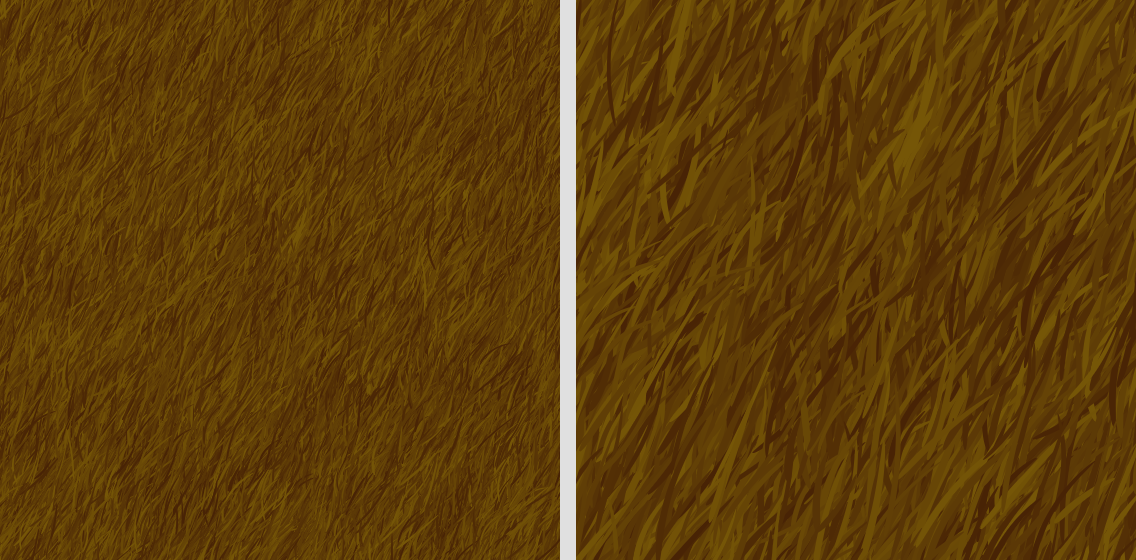
Left: the whole. Right: its middle third, enlarged.
Reproduce this texture procedurally as a WebGL 2 fragment shader.

```glsl
#version 300 es
precision highp float;
// Dense brown and olive fur: thin curved strands overlapping in many layers.

uniform vec2 u_resolution;
out vec4 fragColor;

const int LAYERS = 52;
const float FUR_ANGLE = 1.13;             // main direction of growth, radians
const vec2 CELL = vec2(0.040, 0.051);     // grid cell: across, along the fur
const vec3 UNDERCOAT = vec3(0.385, 0.252, 0.02);
const vec3 DARK_HAIR = vec3(0.282, 0.136, 0.02);
const vec3 LIGHT_HAIR = vec3(0.460, 0.339, 0.026);

float hash(vec2 p) {
    return fract(sin(dot(p, vec2(127.1, 311.7))) * 43758.5453);
}

vec4 hash4(vec2 p) {
    float wave = sin(dot(p, vec2(127.1, 311.7)));
    return fract(wave * vec4(43758.5453, 22578.1459, 19642.349, 35791.273));
}

float valueNoise(vec2 p) {
    vec2 i = floor(p), f = fract(p);
    f = f * f * (3.0 - 2.0 * f);
    float low = mix(hash(i), hash(i + vec2(1.0, 0.0)), f.x);
    float high = mix(hash(i + vec2(0.0, 1.0)), hash(i + vec2(1.0, 1.0)), f.x);
    return mix(low, high, f.y);
}

// x runs across the direction of growth, y along it
vec2 toFurSpace(vec2 p, float angle) {
    float c = cos(angle), s = sin(angle);
    return vec2(s * p.x - c * p.y, c * p.x + s * p.y);
}

// Coverage of a parabolic strand centred at the origin
float strand(vec2 p, float lean, float curl, float halfLength, float halfWidth, float pixel) {
    float c = cos(lean), s = sin(lean);
    vec2 q = vec2(c * p.x - s * p.y, s * p.x + c * p.y);
    float along = q.y / halfLength;
    float slope = 2.0 * curl * along;
    float offset = abs(q.x - curl * along * q.y) * inversesqrt(1.0 + slope * slope);
    float square = along * along;
    float taper = sqrt(max(1.0 - square * square, 0.0)) * (1.0 - 0.3 * along);
    float inside = step(square, 1.0);
    return inside * clamp(0.5 + (halfWidth * taper - offset) / pixel, 0.0, 1.0);
}

// Spread of hair tones, with soft darker and lighter patches
vec3 hairColor(vec2 root, float main, float extra, float contrast) {
    float patchTone = valueNoise(root * 13.0 + 5.0) - 0.5;
    float tone = 0.84 * main + 0.16 * extra - 0.5 + 0.16 * patchTone;
    return mix(DARK_HAIR, LIGHT_HAIR, clamp(0.5 + contrast * tone, 0.0, 1.0));
}

// Adds one layer of strands behind those already gathered (rgb, coverage)
vec4 addLayer(vec4 fur, vec2 p, float layer, float contrast, float pixel) {
    vec2 shift = CELL * hash4(vec2(layer, 7.0)).xy;
    vec2 home = floor((p + shift) / CELL);
    for (int j = -1; j <= 1; j++) {
        for (int i = -1; i <= 1; i++) {
            vec2 id = home + vec2(i, j);
            vec2 seed = id + layer * vec2(17.3, 41.7);
            vec4 shape = hash4(seed);
            vec4 look = hash4(seed + vec2(61.3, 19.9));
            vec2 root = (id + shape.xy) * CELL - shift;
            float flow = 0.1 * sin(root.x * 23.0 + 2.0 * sin(root.y * 17.0));
            float lean = flow + 0.56 * (shape.z + look.x - 1.0);
            float curl = mix(-0.17, 0.27, shape.w);
            float halfLength = mix(0.019, 0.049, look.y);
            float halfWidth = mix(0.0010, 0.0021, look.z);
            float cover = strand(p - root, lean, curl, halfLength, halfWidth, pixel);
            if (cover > 0.0) {
                vec3 color = hairColor(root, look.w, fract(shape.x * 37.0), contrast);
                fur += cover * (1.0 - fur.a) * vec4(color, 1.0);
            }
        }
    }
    return fur;
}

void main() {
    float pixel = 1.0 / u_resolution.y;
    vec2 p = toFurSpace(gl_FragCoord.xy * pixel, FUR_ANGLE);

    // Front to back, stopping once the pixel is covered; deeper hair is duller
    vec4 fur = vec4(0.0);
    for (int n = 0; n < LAYERS; n++) {
        float depth = float(n) / float(LAYERS);
        fur = addLayer(fur, p, float(n), mix(1.2, 0.85, depth), pixel);
        if (fur.a > 0.98) break;
    }

    fragColor = vec4(fur.rgb + (1.0 - fur.a) * UNDERCOAT, 1.0);
}
```
